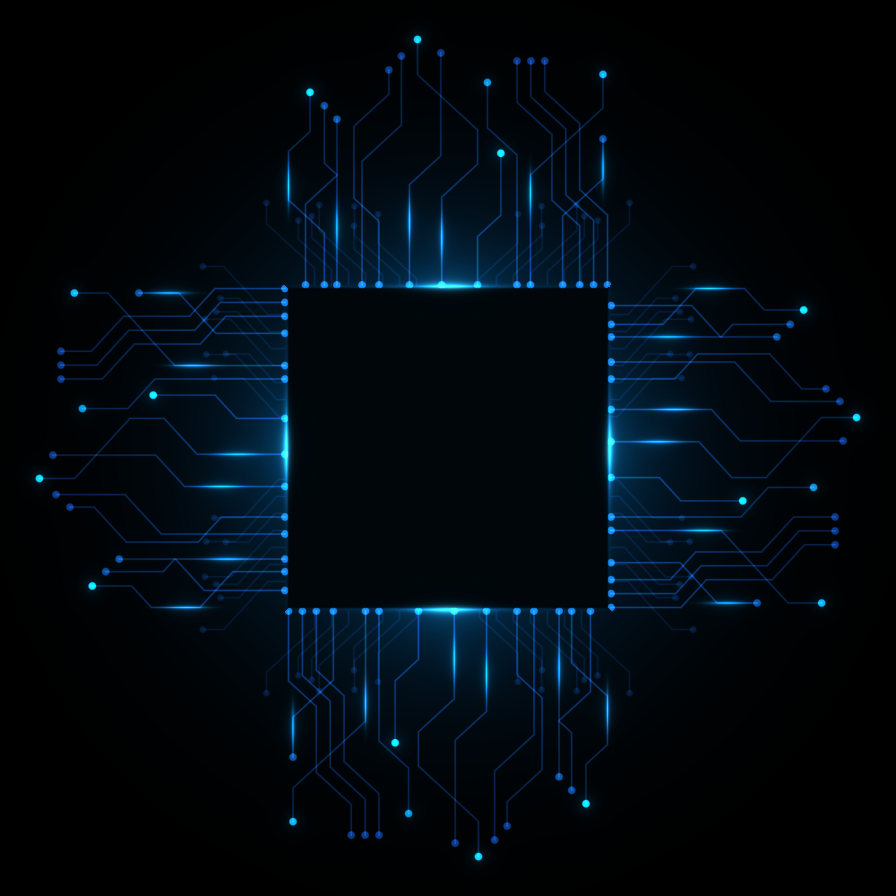
Reproduce this background procedurally as a three.js fragment shader.

```glsl
// Glowing processor die with four mirrored arms of circuit traces on a dark blue field.
varying vec2 vUv;

const float CHIP_HALF = 0.1785;    // half side of the die
const float PIN_HEIGHT = 0.182;    // distance of the pins from the centre
const float LINE_WIDTH = 0.0018;
const float DOT_RADIUS = 0.0042;
const float BEND_SLOPE = 0.92;     // rise over run of the slanted parts
const float LANE_STEP = 0.0155;    // spacing inside a bundle
const float HALO_SPREAD = 0.058;
const vec3 HALO_COLOR = vec3(0.012, 0.185, 0.32);
const vec3 CHIP_COLOR = vec3(0.0, 0.022, 0.036);
const vec3 LINE_COLOR = vec3(0.045, 0.19, 0.42);
const vec3 DOT_COLOR = vec3(0.05, 0.22, 0.52);
const vec3 PIN_COLOR = vec3(0.08, 0.42, 0.78);
const vec3 HOT_COLOR = vec3(0.06, 0.80, 1.0);
const vec3 FLARE_COLOR = vec3(0.04, 0.60, 0.95);

float segmentDistance(vec2 p, vec2 a, vec2 b) {
  vec2 ab = b - a;
  float t = clamp(dot(p - a, ab) / max(dot(ab, ab), 0.000001), 0.0, 1.0);
  return length(p - a - ab * t);
}

float disc(vec2 p, vec2 center, float radius) {
  return 1.0 - smoothstep(radius - 0.001, radius + 0.001, length(p - center));
}

// Turn each of the four arms onto the upper one.
vec2 foldArms(vec2 p) {
  if (abs(p.y) >= abs(p.x)) return p.y > 0.0 ? p : -p;
  return p.x < 0.0 ? vec2(p.y, -p.x) : vec2(-p.y, p.x);
}

// Distance to a path through three lanes; heights hold both bends and the tip.
float pathDistance(vec2 p, vec3 lanes, vec3 heights) {
  vec2 first = vec2(lanes.y, heights.x + BEND_SLOPE * abs(lanes.y - lanes.x));
  vec2 second = vec2(lanes.z, heights.y + BEND_SLOPE * abs(lanes.z - lanes.y));
  float d = segmentDistance(p, vec2(lanes.x, PIN_HEIGHT), vec2(lanes.x, heights.x));
  d = min(d, segmentDistance(p, vec2(lanes.x, heights.x), first));
  d = min(d, segmentDistance(p, first, vec2(lanes.y, heights.y)));
  d = min(d, segmentDistance(p, vec2(lanes.y, heights.y), second));
  return min(d, segmentDistance(p, second, vec2(lanes.z, heights.z)));
}

// One trace with its pin and end dot; hot makes the dot shine.
vec3 trace(vec2 p, vec3 lanes, vec3 heights, float hot) {
  vec2 tip = vec2(lanes.z, heights.z);
  float line = 1.0 - smoothstep(0.0, LINE_WIDTH, pathDistance(p, lanes, heights));
  vec3 light = LINE_COLOR * line * mix(1.0, 0.65, smoothstep(0.2, 0.4, p.y));
  light += mix(DOT_COLOR, HOT_COLOR, hot) * disc(p, tip, DOT_RADIUS);
  light += PIN_COLOR * disc(p, vec2(lanes.x, PIN_HEIGHT), DOT_RADIUS);
  return light + FLARE_COLOR * hot * 0.3 * exp(-length(p - tip) / 0.006);
}

// Pulse of light running along a trace.
vec3 pulse(vec2 p, float lane, float height) {
  float fade = exp(-pow(abs(p.y - height) / 0.021, 2.0));
  float x = abs(p.x - lane);
  return FLARE_COLOR * fade * (exp(-x / 0.0014) + 0.16 * exp(-x / 0.007));
}

// Faint short traces that fan out behind the main ones.
vec3 backTraces(vec2 p) {
  vec3 light = vec3(0.0);
  for (int i = 0; i < 7; i++) {
    float k = float(i);
    float wobble = 0.5 + 0.5 * sin(k * 2.4);
    for (int j = 0; j < 2; j++) {
      float side = j == 0 ? 1.0 : -1.0;
      float lane = 0.035 + 0.019 * k;
      float outer = lane + 0.032 + 0.022 * wobble;
      vec3 lanes = side * vec3(lane, outer, outer);
      float tipHeight = 0.248 + 0.026 * wobble;
      vec3 heights = vec3(0.189 + 0.002 * k, tipHeight, tipHeight);
      float line = 1.0 - smoothstep(0.0, LINE_WIDTH, pathDistance(p, lanes, heights));
      light += LINE_COLOR * (0.3 * line + 0.4 * disc(p, vec2(lanes.z, tipHeight), 0.0036));
    }
  }
  return light;
}

vec3 mainTraces(vec2 p) {
  vec3 light = trace(p, vec3(-0.138, -0.178, -0.154), vec3(0.240, 0.331, 0.397), 1.0);
  light += trace(p, vec3(-0.124, -0.138, -0.138), vec3(0.305, 0.382, 0.382), 0.1);
  light += trace(p, vec3(-0.159, -0.124, -0.124), vec3(0.272, 0.367, 0.367), 0.15);
  light += trace(p, vec3(-0.096, -0.052, -0.052), vec3(0.320, 0.4375, 0.4375), 0.0);
  light += trace(p, vec3(-0.077, -0.105, -0.066), vec3(0.253, 0.359, 0.422), 0.0);
  light += trace(p, vec3(-0.043, -0.008, -0.008), vec3(0.294, 0.441, 0.441), 0.0);
  light += trace(p, vec3(-0.007, 0.033, -0.034), vec3(0.280, 0.355, 0.456), 0.9);
  light += trace(p, vec3(0.033, 0.059, 0.059), vec3(0.236, 0.329, 0.329), 1.0);
  light += trace(p, vec3(0.077, 0.044, 0.044), vec3(0.327, 0.408, 0.408), 0.5);
  light += trace(p, vec3(0.092, 0.173, 0.173), vec3(0.305, 0.417, 0.417), 0.7);
  light += trace(p, vec3(0.128, 0.173, 0.173), vec3(0.259, 0.345, 0.345), 0.1);
  for (int i = 0; i < 3; i++) {
    float k = float(i);
    vec3 lanes = vec3(0.178, 0.147, 0.108) - LANE_STEP * k;
    light += trace(p, lanes, vec3(0.260 - 0.006 * k, 0.362 - 0.006 * k, 0.432), 0.0);
  }
  light += pulse(p, -0.178, 0.292) + pulse(p, -0.124, 0.246) + pulse(p, -0.043, 0.253);
  return light + pulse(p, -0.007, 0.235) + pulse(p, 0.092, 0.285) + pulse(p, 0.173, 0.311);
}

void main() {
  vec2 centered = vUv - 0.5;
  vec2 p = foldArms(centered);
  vec3 color = HALO_COLOR * exp(-dot(centered, centered) / HALO_SPREAD);
  color += backTraces(p) + mainTraces(p);

  // Die
  float outside = smoothstep(-0.0012, 0.0012, p.y - CHIP_HALF);
  color = mix(CHIP_COLOR, color, outside);

  // Light along the rim, strongest at the middle of each side
  vec2 rim = p - vec2(0.0, CHIP_HALF + 0.002);
  float spread = exp(-pow(abs(rim.x) / 0.036, 2.0));
  float core = spread * exp(-abs(rim.y) / 0.0028);
  float edge = 0.28 * exp(-abs(rim.x) / 0.09 - abs(rim.y) / 0.002);
  float halo = 0.30 * exp(-length(rim * vec2(1.0, 1.7)) / 0.045);
  color += FLARE_COLOR * (core + edge + halo * mix(0.08, 1.0, outside));
  color += vec3(0.25, 0.35, 0.2) * core * spread;
  gl_FragColor = vec4(min(color, 1.0), 1.0);
}
```
